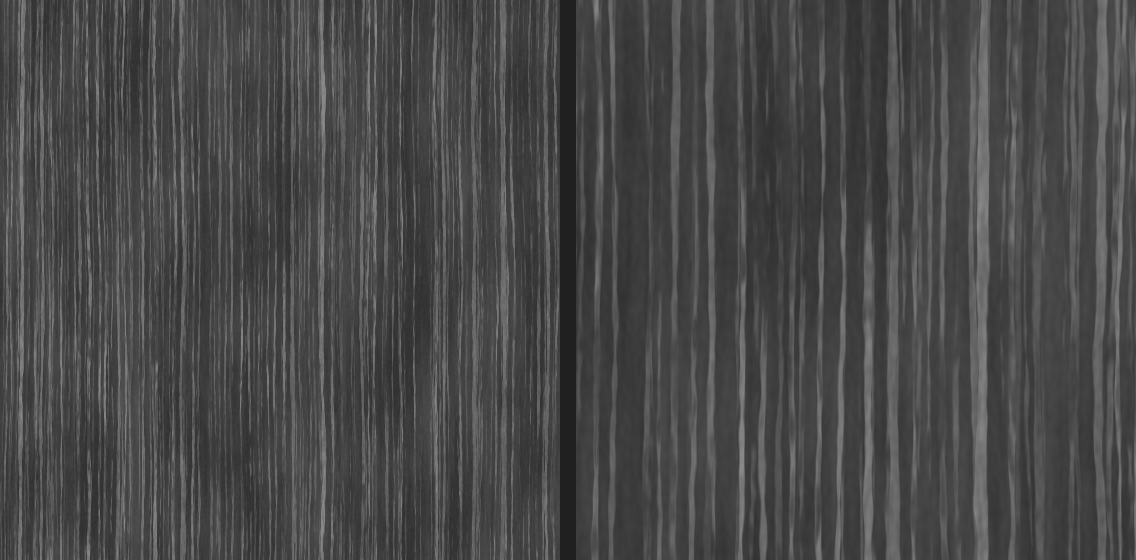
Left: the whole. Right: its middle third, enlarged.
Write a WebGL 2 fragment shader that draws this texture.

```glsl
#version 300 es
precision highp float;

uniform vec2 u_resolution;
out vec4 fragColor;

// Tones
const float DARK_TONE = 0.190;
const float MID_TONE = 0.315;
const float VEIN_TONE = 0.535;
// Veins: columns across the canvas, half widths, sideways drift
const float BOLD_COUNT = 16.0;
const float MEDIUM_COUNT = 66.0;
const float FINE_COUNT = 118.0;
const vec2 BOLD_WIDTH = vec2(0.0024, 0.0040);
const vec2 MEDIUM_WIDTH = vec2(0.0014, 0.0028);
const vec2 FINE_WIDTH = vec2(0.0009, 0.0018);
const float DRIFT = 0.0042;
const float EDGE_SOFTNESS = 0.0007;
const float EDGE_RAGGEDNESS = 0.0016;
// Ground
const float BAND_STRENGTH = 0.50;
const float CLOUD_STRENGTH = 0.40;
const float FIBRE_STRENGTH = 0.34;
const float GRIT_STRENGTH = 0.022;

vec2 hash2(vec2 p) {
    vec3 q = fract(p.xyx * vec3(0.1031, 0.1030, 0.0973));
    q += dot(q, q.yzx + 33.33);
    return fract((q.xx + q.yz) * q.zy);
}

float cornerGradient(vec2 cell, vec2 offset) {
    float angle = 6.28318 * hash2(cell).x;
    return dot(vec2(cos(angle), sin(angle)), offset);
}

// Gradient noise, roughly -0.7 to 0.7
float gradientNoise(vec2 p) {
    vec2 i = floor(p);
    vec2 f = p - i;
    vec2 u = f * f * f * (f * (f * 6.0 - 15.0) + 10.0);
    vec2 e = vec2(0.0, 1.0);
    return mix(
        mix(cornerGradient(i, f), cornerGradient(i + e.yx, f - e.yx), u.x),
        mix(cornerGradient(i + e.xy, f - e.xy), cornerGradient(i + e.yy, f - e.yy), u.x),
        u.y);
}

float fractalNoise(vec2 p) {
    float sum = 0.0;
    float amplitude = 1.0;
    for (int octave = 0; octave < 4; octave++) {
        sum += amplitude * gradientNoise(p);
        p = p * 2.03 + 17.7;
        amplitude *= 0.5;
    }
    return sum;
}

// One family of near-vertical veins, one vein per column.
// breakup: 0 keeps veins whole, larger values split them into strands
float veins(vec2 p, float count, vec2 widths, float presence, float breakup, float seed) {
    float column = floor(p.x * count);
    float ragged = gradientNoise(p * vec2(210.0, 45.0) + seed);
    float aa = max(EDGE_SOFTNESS, 0.5 / u_resolution.y);
    float result = 0.0;
    for (int k = -1; k <= 1; k++) {
        float id = column + float(k);
        vec2 place = hash2(vec2(id, seed));
        vec2 look = hash2(vec2(id, seed + 31.0));
        float track = id * 7.37 + seed;

        // Path and width change slowly along the vein
        float sway = gradientNoise(vec2(track, p.y * 5.0))
                   + 0.35 * gradientNoise(vec2(track + 3.1, p.y * 19.0));
        float center = (id + 0.15 + 0.7 * place.x) / count + DRIFT * sway;
        float halfWidth = mix(widths.x, widths.y, place.y * place.y);
        halfWidth *= 1.0 + 0.7 * gradientNoise(vec2(track + 5.3, p.y * 10.0));

        float d = abs(p.x - center) + EDGE_RAGGEDNESS * ragged;
        float body = 1.0 - smoothstep(halfWidth - aa, halfWidth + aa, d);
        float strand = gradientNoise(vec2(track + 9.7, p.y * 4.0))
                     + 0.5 * gradientNoise(vec2(track + 2.9, p.y * 15.0))
                     + 0.6 * ragged;
        float whole = mix(1.0, smoothstep(-0.3, 0.2, strand), breakup);
        float strength = step(look.x, presence) * mix(0.5, 1.0, look.y);
        result = max(result, body * whole * strength);
    }
    return result;
}

void main() {
    vec2 p = gl_FragCoord.xy / u_resolution.y;

    // Shared bend of the whole grain
    vec2 grain = p;
    grain.x += 0.007 * gradientNoise(p * vec2(6.0, 2.6) + 4.3);

    // Ground: wide bands, soft clouds and fine fibres
    float bands = fractalNoise(grain * vec2(13.0, 1.1) + 8.1);
    float clouds = fractalNoise(p * vec2(7.0, 4.0) + 51.0);
    float fibres = gradientNoise(grain * vec2(95.0, 5.0))
                 + 0.7 * gradientNoise(grain * vec2(220.0, 26.0) + 13.0);
    float grit = gradientNoise(p * vec2(330.0, 140.0) + 29.0);
    float level = 0.42 + BAND_STRENGTH * bands + CLOUD_STRENGTH * clouds + FIBRE_STRENGTH * fibres;
    float tone = mix(DARK_TONE, MID_TONE, clamp(level, 0.08, 1.15)) + GRIT_STRENGTH * grit;

    // Veins, from faint strands to bold lines
    float fine = 0.60 * veins(grain, FINE_COUNT, FINE_WIDTH, 0.85, 1.0, 11.0);
    float medium = 0.88 * veins(grain, MEDIUM_COUNT, MEDIUM_WIDTH, 0.88, 0.75, 47.0);
    float bold = veins(grain, BOLD_COUNT, BOLD_WIDTH, 0.6, 0.2, 83.0);
    float vein = max(max(fine, medium), bold);
    vein *= 0.92 + 0.35 * clouds + 0.35 * gradientNoise(grain * vec2(260.0, 45.0) + 7.0) + 0.2 * grit;
    tone = mix(tone, VEIN_TONE, clamp(vein, 0.0, 1.0));

    fragColor = vec4(vec3(tone), 1.0);
}
```
